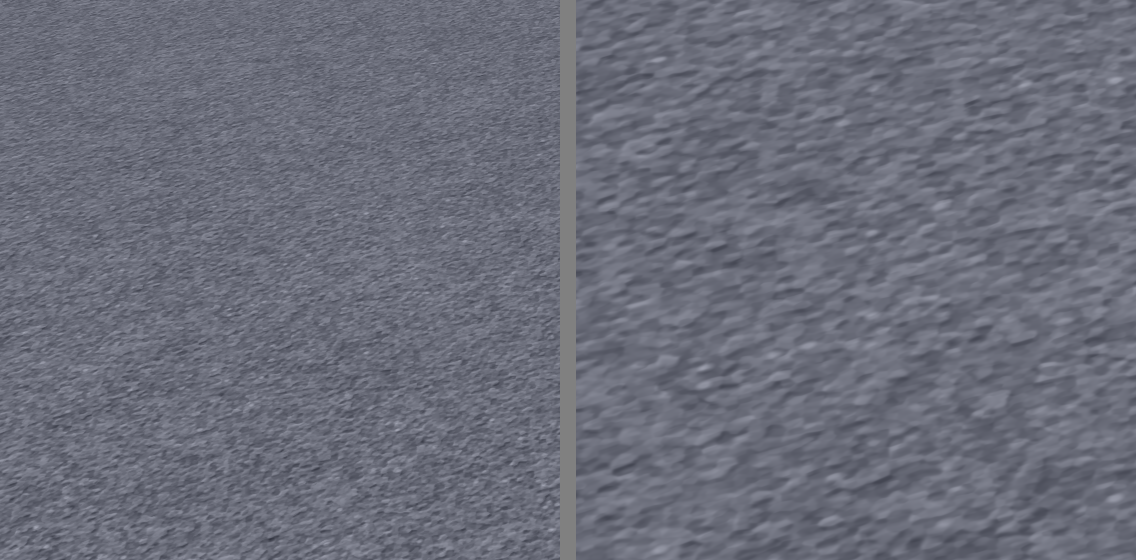
Left: the whole. Right: its middle third, enlarged.
This texture is drawn by a Shadertoy shader. Its source:

```glsl
// Draws blue-grey asphalt receding gently, with slanted grains, pale flecks and dark pits.

const vec3 ASPHALT = vec3(0.418, 0.428, 0.478);
const vec3 TONE_TINT = vec3(1.0, 1.0, 1.02);
const float HORIZON = 2.6;                      // height of the vanishing line
const vec2 GRAIN_DENSITY = vec2(216.0, 1040.0); // grains across and into depth
const float GRAIN_SLANT = 0.5;

vec3 hash3(vec2 cell) {
    vec3 q = fract(cell.xyx * vec3(0.1031, 0.1030, 0.0973));
    q += dot(q, q.yxz + 33.33);
    return fract((q.xxy + q.yzz) * q.zyx);
}

// Soft cellular noise: random shades from -1 to 1 blended between cell centres
float cellShade(vec2 p, float sharpness) {
    vec2 home = floor(p);
    float shade = 0.0;
    float total = 0.0;
    for (int j = -1; j <= 1; j++) {
        for (int i = -1; i <= 1; i++) {
            vec2 cell = home + vec2(i, j);
            vec3 rnd = hash3(cell);
            vec2 away = cell + 0.1 + 0.8 * rnd.xy - p;
            float weight = exp(-sharpness * dot(away, away));
            shade += weight * (2.0 * rnd.z - 1.0);
            total += weight;
        }
    }
    return shade / max(total, 1e-5);
}

// Sparse soft blobs, each kept inside its own cell
float specks(vec2 p, float chance, float radius) {
    vec2 cell = floor(p);
    vec3 rnd = hash3(cell + 71.0);
    vec2 away = fract(p) - mix(vec2(0.35), vec2(0.65), rnd.xy);
    float present = step(rnd.z, chance);
    float strength = 0.4 + 0.6 * rnd.z / chance;
    return present * strength * smoothstep(radius, radius * 0.25, length(away));
}

// Canvas to slanted ground coordinates, one unit per grain
vec2 groundGrains(vec2 uv) {
    float depth = 1.0 / (HORIZON - uv.y);
    vec2 p = vec2(uv.x - 0.5, 1.0) * depth * GRAIN_DENSITY;
    p.y -= GRAIN_SLANT * p.x;
    return p + 200.0;
}

// Faint wide variation from layered sines
float broadShade(vec2 uv) {
    float shade = sin(uv.x * 5.0 + 2.0 * sin(uv.y * 7.0));
    shade += sin(uv.y * 19.0 - uv.x * 4.0 + sin(uv.x * 9.0));
    return 0.5 * shade;
}

void mainImage(out vec4 fragColor, in vec2 fragCoord) {
    vec2 uv = fragCoord / iResolution.xy;
    vec2 p = groundGrains(uv);
    float nearness = 1.0 - uv.y;

    // Grains at three sizes, lit from above
    float grain = cellShade(p, 6.0);
    float relief = grain - cellShade(p + vec2(-0.15, 0.55), 6.0);
    float fine = cellShade(p * 1.6 + 37.0, 5.0);
    float coarse = cellShade(p * vec2(0.3, 0.35) + 11.0, 4.0);
    float patches = cellShade(p * vec2(0.06, 0.07) + 5.0, 3.0);

    float tone = 0.052 * grain + 0.036 * relief + 0.046 * fine;
    tone += 0.024 * coarse + 0.012 * patches;
    tone *= mix(0.78, 1.18, nearness);
    tone += 0.004 * broadShade(uv);

    // Pale stones and shadowed pits, stronger close by
    float flecks = specks(p * vec2(0.5, 0.45), 0.07, 0.34);
    float pits = specks(p * vec2(0.45, 0.4) + 90.0, 0.05, 0.33);
    tone += mix(0.07, 0.17, nearness) * flecks;
    tone -= mix(0.02, 0.12, nearness) * pits;

    fragColor = vec4(ASPHALT + tone * TONE_TINT, 1.0);
}
```
